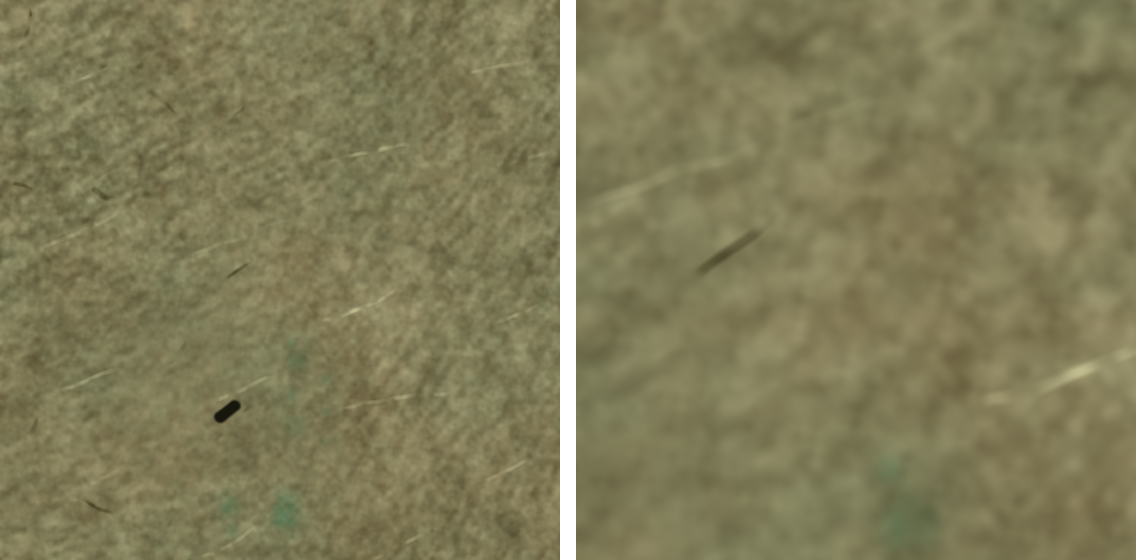
Left: the whole. Right: its middle third, enlarged.
A WebGL 1 fragment shader for this texture:

```glsl
precision highp float;
uniform vec2 u_resolution;

#define GRAIN_FREQ 92.0
#define GRAIN_CONTRAST 0.125
#define STREAK_CONTRAST 0.15
#define PATCH_CONTRAST 0.065
#define STRAW_COUNT 15
#define TWIG_COUNT 13
#define MOSS_COUNT 14
#define EARTH vec3(0.492, 0.472, 0.334)
#define MOSS vec3(0.27, 0.45, 0.31)
#define BURROW vec3(0.09, 0.085, 0.05)

float hash(vec2 p) {
  vec3 q = fract(vec3(p.xyx) * 0.1031);
  q += dot(q, q.yzx + 33.33);
  return fract((q.x + q.y) * q.z);
}

// Smooth value noise centred on zero
float noise(vec2 p) {
  vec2 cell = floor(p), f = fract(p);
  f = f * f * (3.0 - 2.0 * f);
  float low = mix(hash(cell), hash(cell + vec2(1.0, 0.0)), f.x);
  float high = mix(hash(cell + vec2(0.0, 1.0)), hash(cell + 1.0), f.x);
  return mix(low, high, f.y) - 0.5;
}

vec2 turn(vec2 p, float angle) {
  float c = cos(angle), s = sin(angle);
  return vec2(c * p.x + s * p.y, c * p.y - s * p.x);
}

// Evenly spread pseudo-random position
vec2 scatter(float i) {
  return fract(vec2(0.7549, 0.5698) * i + vec2(0.13, 0.31));
}

// Grass lying along one direction, at two scales
float streaks(vec2 p, float angle) {
  vec2 q = turn(p, angle) + 7.0;
  return noise(q * vec2(36.0, 88.0)) + 0.6 * noise(q * vec2(19.0, 46.0) + 31.0);
}

// Soft curved line with tapered ends
float stroke(vec2 p, float angle, float halfLength, float bend, float width) {
  vec2 q = turn(p, angle);
  float across = abs(q.y - bend * q.x * q.x);
  float ends = 1.0 - smoothstep(0.65, 1.0, abs(q.x) / halfLength);
  return ends * (1.0 - smoothstep(0.2 * width, width, across));
}

float capsule(vec2 p, vec2 halfAxis, float radius) {
  float t = clamp(dot(p, halfAxis) / dot(halfAxis, halfAxis), -1.0, 1.0);
  return length(p - halfAxis * t) - radius;
}

void main() {
  vec2 p = gl_FragCoord.xy / u_resolution;
  vec2 wobble = vec2(noise(p * 28.0 + 3.0), noise(p * 28.0 + 57.0));

  // Matted ground: the lay turns steeper toward the right
  float steep = smoothstep(0.4, 0.8, p.x + 0.3 * noise(p * 4.0));
  vec2 bent = p + 0.006 * wobble;
  float lay = mix(streaks(bent, 0.42), streaks(bent, 1.0), steep);
  float grain = noise(p * GRAIN_FREQ) + 0.55 * noise(turn(p, 0.6) * 150.0 + 11.0);
  float clumps = noise(turn(p, 0.5) * 48.0 + 90.0);
  float patches = noise(p * 4.5 + 20.0) + 0.6 * noise(p * 11.0 + 40.0);

  // Worn, smooth soil around the burrow and rough turf at the upper left
  float worn = exp(-dot(p - vec2(0.32, 0.32), p - vec2(0.32, 0.32)) * 22.0);
  float rough = exp(-dot(p - vec2(0.15, 0.67), p - vec2(0.15, 0.67)) * 12.0);
  float relief = 1.0 - 0.4 * worn + 0.25 * rough;
  float tone = relief * (STREAK_CONTRAST * 0.65 * lay + GRAIN_CONTRAST * 0.7 * grain);
  tone += relief * 0.06 * clumps + PATCH_CONTRAST * patches;
  tone += 0.012 * worn - 0.012 * rough;
  tone -= 0.05 * rough * smoothstep(0.18, 0.38, clumps);

  // Pale straws, broken along their length
  float straw = 0.0;
  for (int i = 0; i < STRAW_COUNT; i++) {
    float n = float(i);
    float r = hash(vec2(n, 4.0)), s = hash(vec2(n, 9.0));
    float angle = 0.15 + 0.4 * r;
    float line = stroke(p - scatter(n) + 0.006 * wobble, angle,
                        0.03 + 0.1 * s, 1.6 * (r - 0.3), 0.0055);
    straw = max(straw, line * (0.35 + 0.65 * hash(vec2(n, 17.0))));
  }
  straw *= smoothstep(-0.4, 0.25, noise(p * 60.0 + 5.0));

  // Dark crooked twigs, denser on the left
  float twig = 0.0;
  for (int i = 0; i < TWIG_COUNT; i++) {
    float n = float(i);
    vec2 centre = scatter(n + 40.0) * vec2(0.5, 1.0);
    float line = stroke(p - centre + 0.016 * wobble, 3.14 * hash(vec2(n, 23.0)),
                        0.02 + 0.04 * hash(vec2(n, 29.0)), 2.0, 0.006);
    twig = max(twig, line * (0.4 + 0.6 * hash(vec2(n, 37.0))));
  }
  twig *= smoothstep(-0.35, 0.2, noise(p * 52.0 + 71.0));
  tone += 0.16 * straw - 0.15 * twig;

  // Earth colour with a faint drift toward green
  vec3 colour = EARTH + tone * vec3(1.0, 1.03, 0.9);
  float greenDrift = noise(p * 6.0 + 63.0) + 0.7 * noise(p * 38.0 + 17.0);
  colour += vec3(-0.022, 0.006, 0.008) * greenDrift;

  // Moss specks gathered in two loose clusters
  float moss = 0.0;
  for (int i = 0; i < MOSS_COUNT; i++) {
    float n = float(i);
    vec2 cluster = mix(vec2(0.56, 0.31), vec2(0.42, 0.075), mod(n, 2.0));
    vec2 spread = mix(vec2(0.12, 0.2), vec2(0.2, 0.07), mod(n, 2.0));
    vec2 d = p - cluster - spread * (scatter(n + 8.0) - 0.5) + 0.012 * wobble;
    float size = 0.008 + 0.014 * hash(vec2(n, 51.0));
    moss += exp(-dot(d, d) / (size * size)) * (0.2 + 0.4 * hash(vec2(n, 53.0)));
  }
  moss *= 0.75 + 0.8 * noise(p * 75.0 + 44.0);
  colour = mix(colour, MOSS + 0.7 * tone, clamp(moss, 0.0, 0.75));

  // Single burrow opening
  float hole = capsule(p - vec2(0.405, 0.265) + 0.006 * wobble, vec2(0.013, 0.011), 0.0105);
  colour = mix(BURROW, colour, smoothstep(-0.003, 0.004, hole));

  gl_FragColor = vec4(clamp(colour, 0.0, 1.0), 1.0);
}
```
